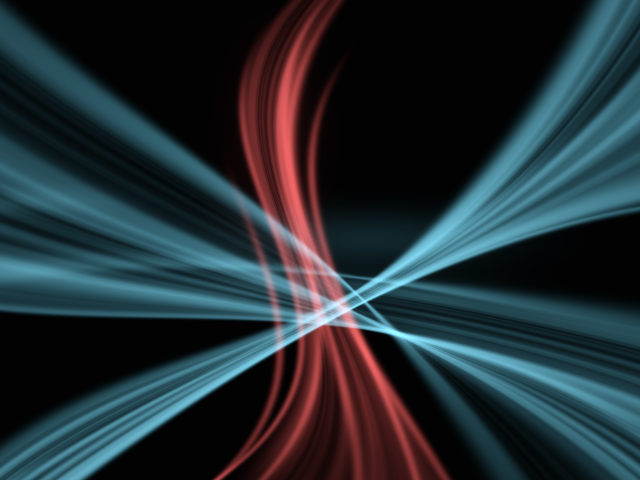
Reproduce this background procedurally as a WebGL 1 fragment shader.

```glsl
precision highp float;
// Blue light ribbons fanning out of a crossing point, with red strands sweeping through it.
uniform vec2 u_resolution;

float hash(float n) { return fract(sin(n * 127.1) * 43758.5453); }

float noise(float x) {
    float f = fract(x);
    return mix(hash(floor(x)), hash(floor(x) + 1.0), f * f * (3.0 - 2.0 * f));
}

// Layered stripes across a sheet of light
float streaks(float s) {
    float sum = 0.0, amp = 0.55, freq = 6.0;
    for (int i = 0; i < 3; i++) {
        sum += amp * noise(s * freq + amp * 40.0);
        amp *= 0.55;
        freq *= 2.6;
    }
    return 0.15 + 1.3 * sum * sum;
}

// Cubic through the four values in k, at t = 0, 1/3, 2/3 and 1
float curve(vec4 k, float t) {
    float a = t - 1.0 / 3.0, b = t - 2.0 / 3.0, c = t - 1.0;
    return dot(k, vec4(-4.5 * a * b * c, 13.5 * t * b * c, -13.5 * t * a * c, 4.5 * t * a * b));
}

// Ribbon pinched at the crossing; spread and light are (left, right) pairs.
// It is crisp above when side is 1, below when side is -1.
float ribbon(vec2 uv, vec4 k, vec2 spread, vec2 light, float side) {
    float right = smoothstep(0.45, 0.75, uv.x);
    float w = 0.003 + abs(uv.x - 0.56) * mix(spread.x, spread.y, right);
    float d = (uv.y - curve(k, uv.x)) * side;
    d /= d > 0.0 ? 0.5 * w + 0.5 / u_resolution.y : w;
    return mix(light.x, light.y, right) * exp(-d * d) * 0.03 / (0.03 + w);
}

// Streaked sheet between two curves
float sheet(float t, float v, vec4 k0, vec4 k1) {
    float start = curve(k0, t), gap = curve(k1, t) - start;
    gap += gap < 0.0 ? -0.004 : 0.004;
    float s = (v - start) / gap;
    return smoothstep(-0.02, 0.1, s) * (1.0 - smoothstep(0.88, 1.02, s)) * streaks(s);
}

// Upright red strand that fades out below the height top
float strand(vec2 uv, vec4 k, float w, float top) {
    float d = (uv.x - curve(k, uv.y)) / (w + 0.5 / u_resolution.x);
    return exp(-d * d) * (1.0 - smoothstep(top - 0.35, top, uv.y));
}

float glow(vec2 uv, vec2 center, vec2 size) {
    vec2 d = (uv - center) / size;
    return exp(-dot(d, d));
}

void main() {
    vec2 uv = gl_FragCoord.xy / u_resolution;
    float right = smoothstep(0.45, 0.7, uv.x), left = 1.0 - right;

    // Paths from the left edge to the right edge
    vec4 riseTop = vec4(0.045, 0.262, 0.493, 1.104);
    vec4 riseMid = vec4(-0.024, 0.227, 0.476, 0.809);
    vec4 riseLow = vec4(-0.12, 0.193, 0.434, 0.592);
    vec4 fallTop = vec4(0.965, 0.63, 0.236, -0.476);
    vec4 fallMid = vec4(0.696, 0.476, 0.274, -0.042);
    vec4 flatMid = vec4(0.448, 0.372, 0.292, 0.158);
    vec4 flatLow = vec4(0.358, 0.339, 0.292, 0.097);
    vec4 flatTop = vec4(0.427, 0.448, 0.401, 0.319);

    // Dim blue sheets and haze
    float blue = sheet(uv.x, uv.y, riseTop, riseLow) * mix(0.65, 0.6, right);
    blue += sheet(uv.x, uv.y, fallTop, fallMid) * mix(0.2, 0.12, right);
    blue += sheet(uv.x, uv.y, fallMid, flatLow) * 0.5 * left;
    blue += sheet(uv.x, uv.y, flatTop, flatMid) * 0.55 * right;
    blue += sheet(uv.x, uv.y, flatMid, fallMid) * 0.5 * right;
    blue += 0.22 * glow(uv, vec2(0.58, 0.5), vec2(0.2, 0.06));
    blue += 0.2 * glow(uv, vec2(0.0, 0.58), vec2(0.14, 0.025));
    blue += 0.18 * glow(uv, vec2(0.5, 0.4), vec2(0.22, 0.035));

    // Bright blue ribbons
    blue += ribbon(uv, riseTop, vec2(0.04, 0.18), vec2(0.8, 2.6), -1.0);
    blue += ribbon(uv, riseMid, vec2(0.03, 0.16), vec2(0.6, 1.3), 1.0);
    blue += ribbon(uv, riseLow, vec2(0.04, 0.07), vec2(1.7, 1.6), -1.0);
    blue += ribbon(uv, riseLow - vec4(0.0, 0.0, 0.004, 0.026), vec2(0.01), vec2(0.0, 0.6), 1.0);
    blue += ribbon(uv, fallTop, vec2(0.12, 0.28), vec2(1.4, 1.0), 1.0);
    blue += ribbon(uv, fallMid, vec2(0.09, 0.1), vec2(1.1, 0.6), 1.0);
    blue += ribbon(uv, flatMid, vec2(0.05, 0.04), vec2(1.0, 1.2), 1.0);
    blue += ribbon(uv, flatLow, vec2(0.015, 0.04), vec2(0.7, 0.5), -1.0);
    blue += ribbon(uv, flatTop, vec2(0.06, 0.07), vec2(0.55, 0.9), -1.0);

    // Fine strands inside the fans
    for (int i = 1; i < 6; i++) {
        float t = float(i) / 6.0, light = 0.25 + 0.5 * hash(float(i) + 3.0);
        blue += ribbon(uv, mix(riseTop, riseLow, t), vec2(0.015, 0.03), vec2(light, 0.6 * light), 1.0);
        blue += ribbon(uv, mix(flatMid, fallMid, t), vec2(0.02, 0.03), vec2(0.4 * light, light), 1.0);
    }

    // Red paths from the bottom edge to the top edge
    vec4 redLeft = vec4(0.339, 0.469, 0.391, 0.449);
    vec4 redRight = vec4(0.697, 0.544, 0.456, 0.534);
    float red = 0.65 * sheet(uv.y, uv.x, redLeft, redRight) * smoothstep(0.33, 0.48, uv.x + 0.2 * uv.y);
    red += 0.8 * strand(uv, redLeft, 0.005, 1.0);
    red += 0.6 * strand(uv, vec4(0.56, 0.505, 0.44, 0.501), 0.008, 1.15);
    red += 0.75 * strand(uv, redRight, 0.008, 1.15);
    red += 0.75 * strand(uv, vec4(0.651, 0.549, 0.487, 0.618), 0.006, 0.95);
    red += 0.65 * strand(uv, vec4(0.339, 0.434, 0.352, 0.352), 0.006, 0.7);
    red += 0.6 * strand(uv, vec4(0.41, 0.497, 0.449, 0.508), 0.006, 1.1);
    red += 0.12 * glow(uv, vec2(0.43, 0.72), vec2(0.07, 0.22));
    red *= 1.0 - 0.45 * smoothstep(0.75, 1.0, uv.y) - 0.3 * (1.0 - smoothstep(0.0, 0.2, uv.y));

    // Soft exposure, then both lights screened together
    blue = 1.3 * (1.0 - exp(-blue));
    red = 1.3 * (1.0 - exp(-red));
    vec3 blueLight = blue * vec3(0.2, 0.52, 0.61) + blue * blue * vec3(0.22, 0.2, 0.2);
    vec3 redLight = red * vec3(0.64, 0.2, 0.2) + red * red * vec3(0.22, 0.16, 0.16);
    vec3 color = 1.0 - (1.0 - min(blueLight, 1.0)) * (1.0 - min(redLight, 1.0));
    gl_FragColor = vec4(max(color, vec3(0.006, 0.008, 0.012)), 1.0);
}
```
